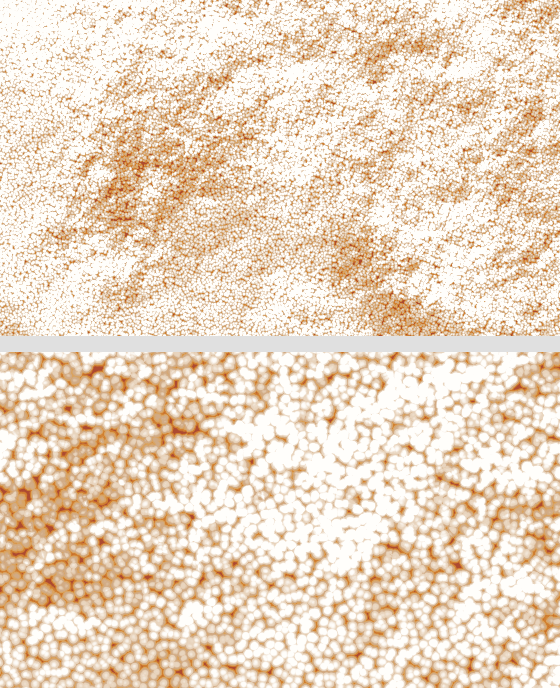
Top, the full canvas; bottom, a detail of the centre.
A Shadertoy shader for this texture:

```glsl
float hash(vec2 p) {
    return fract(sin(dot(p, vec2(127.1, 311.7))) * 43758.55);
}

vec2 hash2(vec2 p) {
    return vec2(hash(p), hash(p + 57.3));
}

float noise(vec2 p) {
    vec2 i = floor(p), f = fract(p);
    f = f * f * (3.0 - 2.0 * f);
    return mix(mix(hash(i), hash(i + vec2(1, 0)), f.x),
               mix(hash(i + vec2(0, 1)), hash(i + vec2(1, 1)), f.x), f.y);
}

mat2 rotation(float angle) {
    float c = cos(angle), s = sin(angle);
    return mat2(c, s, -s, c);
}

// Rounded bumps, one around each jittered cell point
float domes(vec2 p) {
    vec2 i = floor(p), f = fract(p);
    float nearest = 4.0;
    for (int y = -1; y <= 1; y++) {
        for (int x = -1; x <= 1; x++) {
            vec2 cell = vec2(x, y);
            vec2 d = cell + hash2(i + cell) - f;
            nearest = min(nearest, dot(d, d));
        }
    }
    return 1.0 - nearest;
}

// Ragged clump height
float clump(vec2 p) {
    vec2 ragged = vec2(noise(p * 2.7), noise(p * 2.7 + 31.7)) - 0.5;
    return domes(p + 0.7 * ragged);
}

// Brightness of clumps facing the light, summed over sizes
float clumpShade(vec2 p, vec2 light, float scale) {
    float shade = 0.0;
    mat2 turn = rotation(0.65);
    for (int k = 0; k < 5; k++) {
        vec2 q = p * scale + float(k) * 17.3;
        shade += clump(q) - clump(q + 0.45 * light);
        p = turn * p;
        light = turn * light;
        scale *= 1.9;
    }
    return shade;
}

// Long slopes running down to the right
float ridgeShade(vec2 p, vec2 light) {
    mat2 turn = rotation(1.0);
    vec2 stretch = vec2(1.5, 4.5);
    vec2 bend = 0.12 * vec2(noise(p * 5.0), noise(p * 5.0 + 9.1));
    vec2 q = (turn * (p + bend)) * stretch;
    return noise(q) - noise(q + 0.6 * (turn * light));
}

// Tone to powder colour, from deep crevice to lit crust
vec3 powderColor(float tone) {
    vec3 rust = vec3(0.68, 0.29, 0.19);
    vec3 orange = vec3(0.82, 0.50, 0.19);
    vec3 ochre = vec3(0.85, 0.64, 0.38);
    vec3 tan = vec3(0.82, 0.67, 0.52);
    vec3 cream = vec3(0.91, 0.83, 0.74);
    vec3 white = vec3(1.0, 0.995, 0.985);
    vec3 color = mix(rust, orange, smoothstep(-2.7, -1.9, tone));
    color = mix(color, ochre, smoothstep(-1.8, -1.35, tone));
    color = mix(color, tan, smoothstep(-1.3, -0.9, tone));
    color = mix(color, cream, smoothstep(-0.8, -0.25, tone));
    return mix(color, white, smoothstep(-0.2, 0.5, tone));
}

void mainImage(out vec4 fragColor, in vec2 fragCoord) {
    vec2 p = fragCoord / iResolution.y;
    vec2 light = normalize(vec2(-0.45, 0.9));

    // Loose crumbs in some areas, smooth powder in others
    float roughness = mix(0.55, 1.25, smoothstep(0.25, 0.65, noise(p * 3.2 + 4.0)));
    float tone = roughness * clumpShade(p, light, 5.0);
    tone += 1.5 * ridgeShade(p, light);

    // Fine grains and a gentle falloff to the lower right
    float grain = domes(rotation(0.4) * p * 122.0) - 0.77;
    tone += 3.2 * grain;
    tone += 0.3 * (0.8 - p.x) + 0.25 * (p.y - 0.5);

    fragColor = vec4(powderColor(tone), 1.0);
}
```
